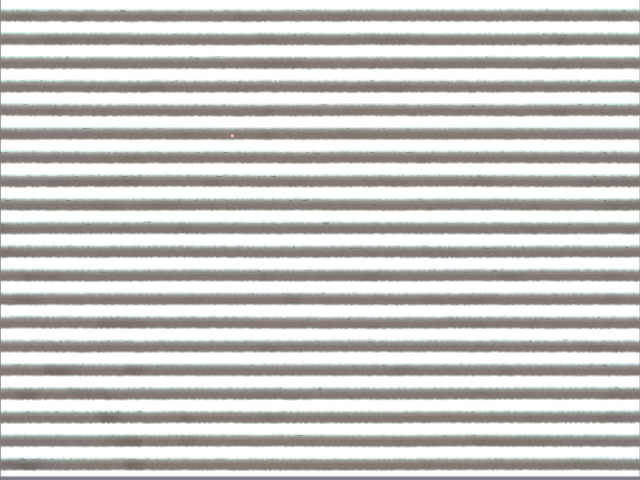
A Shadertoy shader for this pattern:

```glsl
// Twenty soft horizontal slats against an overexposed white background.
// One vertical shading profile repeats with fract; noise roughens its edges
// and adds grain, smudges, fibres and cool fringes toward the sides.

float hash(vec2 p) {
    p = fract(p * vec2(0.1031, 0.1137));
    p += dot(p, p.yx + 33.33);
    return fract((p.x + p.y) * p.x * 17.0);
}

float valueNoise(vec2 p) {
    vec2 cell = floor(p);
    vec2 f = fract(p);
    f = f * f * (3.0 - 2.0 * f);
    return mix(mix(hash(cell), hash(cell + vec2(1, 0)), f.x),
               mix(hash(cell + vec2(0, 1)), hash(cell + vec2(1, 1)), f.x), f.y);
}

// Shading across one slat: d runs downward in periods from its centre.
vec3 slatProfile(float d, float sideTint) {
    vec3 white = vec3(1.0);
    vec3 coolFringe = mix(vec3(0.88, 0.93, 0.92), vec3(0.80, 0.93, 0.93), sideTint);
    vec3 body = mix(vec3(0.525, 0.47, 0.45), vec3(0.51, 0.475, 0.455), sideTint);

    // Gradual upper edge
    vec3 col = mix(white, coolFringe, smoothstep(-0.330, -0.275, d));
    col = mix(col, vec3(0.66, 0.67, 0.65), smoothstep(-0.280, -0.200, d));
    col = mix(col, vec3(0.56, 0.55, 0.53), smoothstep(-0.205, -0.130, d));
    col = mix(col, body, smoothstep(-0.110, -0.020, d));

    // Crisper lower edge
    col = mix(col, vec3(0.56, 0.54, 0.52), smoothstep(0.145, 0.200, d));
    col = mix(col, vec3(0.76, 0.77, 0.76), smoothstep(0.185, 0.240, d));
    return mix(col, white, smoothstep(0.225, 0.290, d));
}

void mainImage(out vec4 fragColor, in vec2 fragCoord) {
    // Height units, measured from the upper left
    vec2 p = vec2(fragCoord.x, iResolution.y - fragCoord.y) / iResolution.y;
    float aspect = iResolution.x / iResolution.y;
    float pixel = 1.0 / iResolution.y;
    float side = abs(2.0 * p.x / aspect - 1.0);

    // Repeat with a slow drift and a fine roughness along each slat
    float row = (p.y - 0.0332) / 0.0492 + 0.5;
    float index = floor(row);
    float d = fract(row) - 0.5;
    float drift = valueNoise(vec2(p.x * 5.0, index * 7.3 + 40.0)) - 0.5;
    float rough = valueNoise(vec2(p.x * 190.0, index * 5.7 + 90.0)) - 0.5;
    d += 0.025 * drift + 0.035 * rough * smoothstep(0.05, 0.22, abs(d));

    vec3 col = slatProfile(d, side * side);
    float shade = 1.0 - smoothstep(0.7, 0.98, col.r);

    // Grain and broad smudges, stronger in the lower left
    float grain = valueNoise(p * vec2(260.0, 300.0)) - 0.5;
    float smudge = smoothstep(0.62, 0.95, valueNoise(p * vec2(18.0, 26.0) + 11.0));
    float lowerLeft = (1.0 - smoothstep(0.1, 0.7, p.x)) * smoothstep(0.5, 0.9, p.y);
    col += shade * (0.035 * grain - smudge * (0.025 + 0.035 * lowerLeft));

    // Sparse dark fibres along the upper edge
    float fibre = smoothstep(0.84, 0.96, valueNoise(p * vec2(150.0, 280.0) + 70.0));
    float upperBand = smoothstep(-0.33, -0.26, d) * (1.0 - smoothstep(-0.20, -0.10, d));
    col -= 0.14 * fibre * upperBand;

    // Single pink fleck
    float fleck = length((p - vec2(0.484, 0.283)) * vec2(1.0, 0.8));
    col = mix(col, vec3(1.0, 0.68, 0.75), 1.0 - smoothstep(0.0015, 0.0045, fleck));

    // Dark border along the bottom and thin lines at the sides
    col = mix(col, vec3(0.50, 0.49, 0.55), smoothstep(0.990, 0.995, p.y));
    float sideGap = min(p.x, aspect - p.x + 0.0008);
    float sideLine = 1.0 - smoothstep(0.0018 - 0.5 * pixel, 0.0018 + 0.5 * pixel, sideGap);
    col = mix(col, vec3(0.52, 0.49, 0.48), 0.75 * sideLine);

    fragColor = vec4(clamp(col, 0.0, 1.0), 1.0);
}
```
